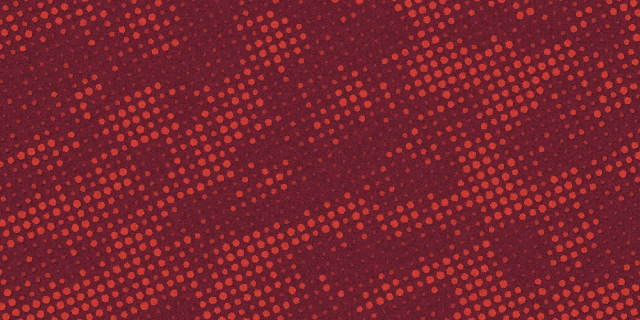
A Shadertoy shader for this pattern:

```glsl
// Woven maroon cloth printed with a tilted square grid of red dots.
// Stretched value noise plus a per-dot hash sets each dot's size and colour,
// forming diagonal clusters; fine thread grain and soft shadows add relief.

const float CELL = 0.0342;          // dot spacing, in canvas heights
const float TILT = 0.401;           // grid angle, radians
const float SMALL_RADIUS = 0.13;    // radii in cells
const float LARGE_RADIUS = 0.355;
const float JITTER = 0.05;
const vec2 CLUSTER_SIZE = vec2(4.6, 2.7); // in cells, along the grid axes
const float CLUSTER_WEIGHT = 0.66;
const float THREADS = 250.0;        // threads per canvas height
const float GRAIN = 0.24;
const float SHADOW = 0.13;
const vec3 CLOTH = vec3(0.417, 0.121, 0.177);
const vec3 DOT_DULL = vec3(0.56, 0.165, 0.195);
const vec3 DOT_BRIGHT = vec3(0.78, 0.23, 0.20);

float hash(vec2 p) {
    return fract(sin(dot(p, vec2(127.1, 311.7))) * 43758.5453);
}

float valueNoise(vec2 p) {
    vec2 i = floor(p);
    vec2 f = fract(p);
    f = f * f * (3.0 - 2.0 * f);
    float low = mix(hash(i), hash(i + vec2(1.0, 0.0)), f.x);
    float high = mix(hash(i + vec2(0.0, 1.0)), hash(i + vec2(1.0, 1.0)), f.x);
    return mix(low, high, f.y);
}

// Coverage of a disc with a smoothed edge
float disc(vec2 p, float radius, float blur) {
    return 1.0 - smoothstep(-blur, blur, length(p) - radius);
}

void mainImage(out vec4 fragColor, in vec2 fragCoord) {
    vec2 p = (fragCoord - 0.5 * iResolution.xy) / iResolution.y;
    float pixel = 1.0 / (iResolution.y * CELL);

    // Tilted grid with a dot at the canvas centre
    float c = cos(TILT);
    float s = sin(TILT);
    vec2 grid = mat2(c, -s, s, c) * p / CELL;
    vec2 id = floor(grid + 0.5);
    vec2 wobble = vec2(hash(id + 17.3), hash(id + 41.9)) - 0.5;
    vec2 local = grid - id - JITTER * wobble;

    // Clustered dot strength
    float cluster = valueNoise(id / CLUSTER_SIZE + 23.0);
    float strength = mix(hash(id + 5.7), cluster, CLUSTER_WEIGHT);
    strength = smoothstep(0.24, 0.74, strength);
    float radius = mix(SMALL_RADIUS, LARGE_RADIUS, strength);

    // Thread grain: fine speckle with a broader mottling
    vec2 thread = p * THREADS;
    float grain = hash(floor(thread)) - 0.5;
    float mottle = valueNoise(thread * 0.3) - 0.5;
    float weave = 1.0 + GRAIN * (grain + 0.35 * mottle);

    // Relief is stronger towards the left and right sides
    float side = smoothstep(0.55, 1.0, abs(p.x));
    float shadow = disc(local - vec2(0.04, -0.10), radius + 0.04, 0.12);
    vec3 color = CLOTH * (1.0 - SHADOW * (0.4 + side) * shadow);

    // Dots with slightly frayed edges
    float edge = radius + 0.05 * grain;
    float cover = disc(local, edge, max(0.06, 0.75 * pixel));
    vec3 dotColor = mix(DOT_DULL, DOT_BRIGHT, smoothstep(0.0, 0.75, strength));
    color = mix(color, dotColor, cover) * mix(weave, 1.0 + 0.6 * (weave - 1.0), cover);

    fragColor = vec4(clamp(color, 0.0, 1.0), 1.0);
}
```
